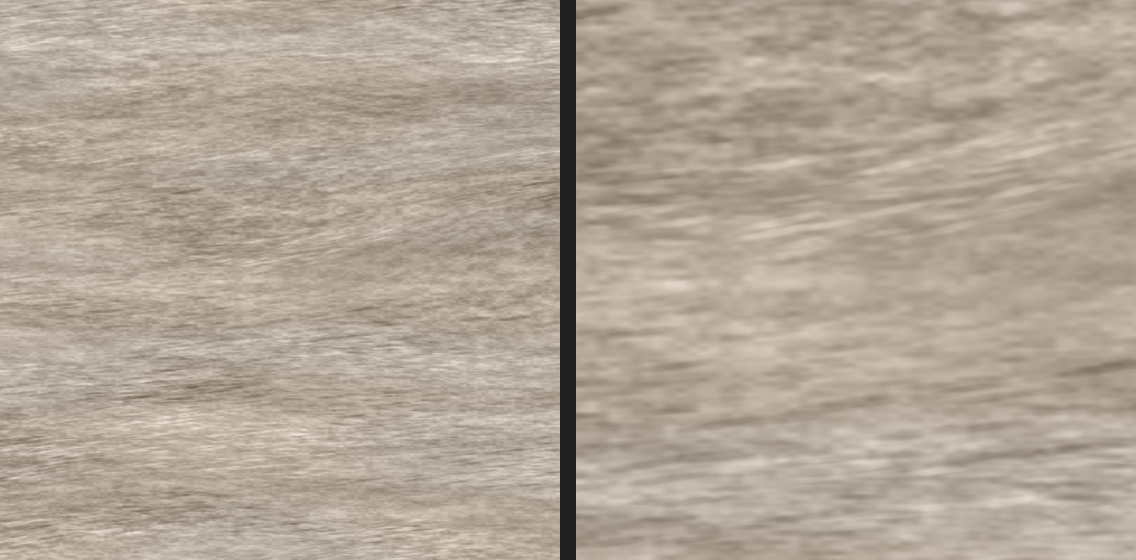
Left, the full canvas; right, a detail of the centre.
This texture is drawn by a Shadertoy shader. Its source:

```glsl
// Weathered pale wood with a horizontal grain that fans out gently at the right.
// Layered sines bend the grain; stretched noise gives bands and fibres, and
// cellular streaks add short pale flecks and thin dark pores.
#define MEAN_COLOR   vec3(0.703, 0.655, 0.602)
#define WARM_SHIFT   vec3(0.011, 0.000, -0.010)
#define BAND_DEPTH   0.078
#define STREAK_DEPTH 0.074
#define FIBRE_DEPTH  0.140
#define FLECK_LIGHT  0.120
#define PORE_DARK    0.125
#define FLECK_CELLS  vec2(24.0, 125.0)
#define PORE_CELLS   vec2(20.0, 115.0)

float hash(vec2 p) {
    vec3 q = fract(vec3(p.xyx) * 0.1031);
    q += dot(q, q.yzx + 33.33);
    return fract((q.x + q.y) * q.z);
}

// Smooth value noise from -1 to 1
float noise(vec2 p) {
    vec2 cell = floor(p), f = fract(p);
    f = f * f * (3.0 - 2.0 * f);
    float low = mix(hash(cell), hash(cell + vec2(1, 0)), f.x);
    float high = mix(hash(cell + vec2(0, 1)), hash(cell + vec2(1, 1)), f.x);
    return 2.0 * mix(low, high, f.y) - 1.0;
}

// Cellular noise: one tapered streak at a random place in each cell
float streaks(vec2 p, float seed) {
    vec2 cell = floor(p);
    float cover = 0.0;
    for (int j = -1; j <= 1; j++)
    for (int i = -1; i <= 1; i++) {
        vec2 id = cell + vec2(i, j);
        vec2 center = id + vec2(hash(id + seed), hash(id + seed + 17.3));
        float size = hash(id + seed + 41.7);
        vec2 d = p - center;
        d.y -= d.x * (size - 0.2);
        d /= vec2(0.3 + 0.6 * size, 0.22 + 0.25 * size);
        cover = max(cover, (0.3 + 0.7 * size) * smoothstep(1.0, 0.25, length(d)));
    }
    return cover;
}

float bump(float y, float center, float width) {
    float d = (y - center) / width;
    return exp(-d * d);
}

// Straightens the bent grain so that the layers can be drawn along x
vec2 grainSpace(vec2 uv) {
    float wave = 0.006 * sin(4.0 * uv.x + 7.0 * uv.y)
               + 0.003 * sin(9.0 * uv.x - 13.0 * uv.y + 1.3);
    float reach = smoothstep(0.4, 1.15, uv.x);
    float fan = reach * (0.070 * bump(uv.y, 0.63, 0.15) - 0.035 * bump(uv.y, 0.38, 0.14));
    float ripple = 0.0018 * noise(uv * vec2(8.0, 20.0));
    return vec2(uv.x, uv.y - wave - fan + ripple);
}

void mainImage(out vec4 fragColor, in vec2 fragCoord) {
    vec2 uv = fragCoord / iResolution.xy;
    vec2 g = grainSpace(uv);

    // Broad bands and mid-sized streaks
    float bands = 0.55 * noise(g * vec2(1.6, 9.0) + 3.7)
                + 0.65 * noise(g * vec2(2.6, 23.0) + 19.1);
    float streak = 0.6 * noise(g * vec2(6.0, 48.0) + 7.9)
                 + 0.6 * noise(g * vec2(13.0, 90.0) + 51.3);

    // Fine fibres, stronger in rough patches
    float rough = 0.5 + 0.5 * noise(g * vec2(3.5, 13.0) + 71.0);
    float fibre = 0.35 * noise(g * vec2(28.0, 160.0) + 5.2)
                + 0.45 * noise(g * vec2(60.0, 256.0) + 88.4)
                + 0.34 * noise(uv * vec2(150.0, 330.0) + 12.6);
    fibre *= 0.65 + 0.6 * rough;

    // Pale flecks and dark pores gather in separate patches
    float fleckPatch = smoothstep(-0.2, 0.6, noise(g * vec2(4.0, 18.0) + 33.0));
    float porePatch = smoothstep(-0.1, 0.7, noise(g * vec2(3.0, 20.0) + 64.0));
    float flecks = fleckPatch * streaks(g * FLECK_CELLS, 2.0);
    float pores = porePatch * streaks(g * PORE_CELLS, 9.0);

    float tone = BAND_DEPTH * bands + STREAK_DEPTH * streak + FIBRE_DEPTH * fibre
               + FLECK_LIGHT * flecks - PORE_DARK * pores;

    // Brown and grey areas, with the darker wood a little warmer
    float warmth = 0.8 * noise(g * vec2(2.2, 13.0) + 45.0) - 2.0 * tone;
    vec3 color = MEAN_COLOR + 0.92 * tone + WARM_SHIFT * warmth;
    fragColor = vec4(clamp(color, 0.0, 1.0), 1.0);
}
```
